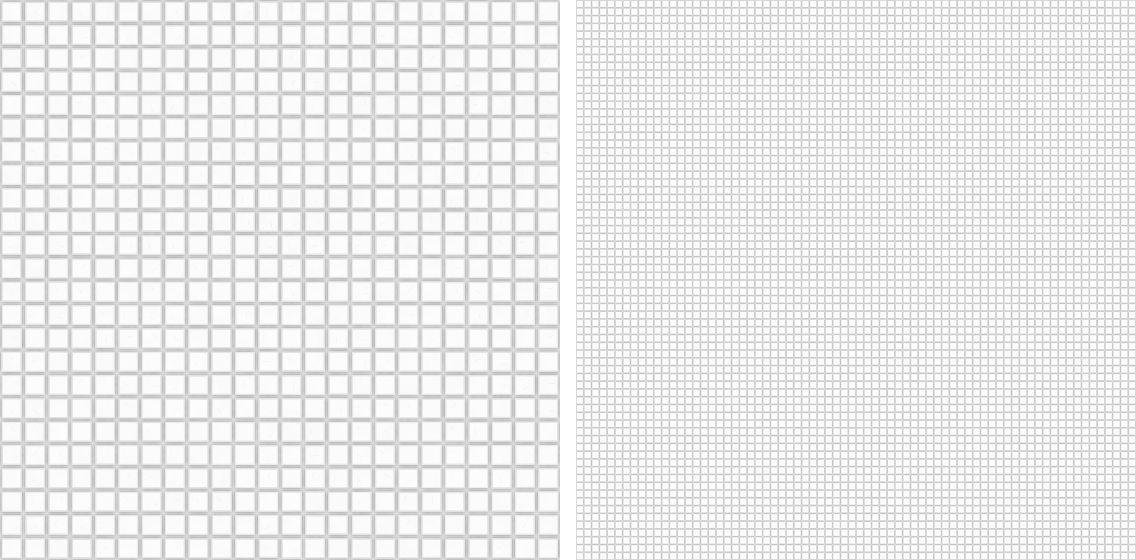
Left, the tile; right, the same tile 3 across and 3 down.
A WebGL 2 fragment shader for this texture:

```glsl
#version 300 es
precision highp float;
// Seamless wall of small white bevelled square tiles with soft grey grout.

uniform vec2 u_resolution;
out vec4 outColor;

const float REPEATS = 24.0;
const vec3 FACE = vec3(0.992);
const vec3 BEVEL = vec3(0.915, 0.91, 0.915);
const vec3 CROSSING = vec3(0.865, 0.86, 0.865);
const vec3 GROUT = vec3(0.805);
const vec3 SHADOW = vec3(0.72);

// Sine-free hash of a cell and a seed, 0 to 1
float hash(vec2 cell, float seed) {
  vec3 q = fract(vec3(cell, seed) * vec3(0.1031, 0.1130, 0.0973));
  q += dot(q, q.yzx + 33.33);
  return fract((q.x + q.y) * q.z);
}

// Value noise that wraps after a whole number of cells
float wrapNoise(vec2 p, float period, float seed) {
  vec2 cell = floor(p);
  vec2 f = fract(p);
  f = f * f * (3.0 - 2.0 * f);
  vec2 a = mod(cell, period);
  vec2 b = mod(cell + 1.0, period);
  float low = mix(hash(a, seed), hash(vec2(b.x, a.y), seed), f.x);
  float high = mix(hash(vec2(a.x, b.y), seed), hash(b, seed), f.x);
  return mix(low, high, f.y);
}

float roundedBox(vec2 p, float halfSize, float radius) {
  vec2 q = abs(p) - halfSize + radius;
  return length(max(q, 0.0)) + min(max(q.x, q.y), 0.0) - radius;
}

// Random value shared by the two tiles on either side of a joint
float jointValue(vec2 p, vec2 local, float seed) {
  bool upright = abs(local.x) > abs(local.y);
  vec2 shift = upright ? vec2(0.5, 0.0) : vec2(0.0, 0.5);
  return hash(mod(floor(p + shift), REPEATS), seed + (upright ? 0.0 : 7.0));
}

// Faint hairline at a random place and angle on some tiles
float scratch(vec2 local, vec2 tile, float pixel) {
  float angle = 6.2832 * hash(tile, 21.0);
  vec2 along = vec2(cos(angle), sin(angle));
  vec2 center = 0.35 * (vec2(hash(tile, 22.0), hash(tile, 23.0)) - 0.5);
  vec2 q = local - center;
  float t = clamp(dot(q, along), -0.12, 0.12);
  float dist = length(q - along * t);
  float line = 1.0 - smoothstep(0.0, 0.012 + 0.5 * pixel, dist);
  return line * step(0.6, hash(tile, 24.0));
}

// Grout: pale at crossings, darker along the joints, with contact shadows
vec3 groutColor(vec2 p, vec2 local, float dist) {
  float corner = min(abs(local.x), abs(local.y));
  float joint = 1.0 - smoothstep(0.27, 0.47, corner);
  float wear = jointValue(p, local, 3.0);
  float grain = wrapNoise(p * 6.0, REPEATS * 6.0, 5.0) - 0.5;
  vec3 color = mix(CROSSING, GROUT, joint * (0.75 + 0.5 * wear));
  float shade = exp(-pow(dist / 0.038, 2.0));
  color = mix(color, SHADOW, shade * (0.25 + joint * (0.3 + 0.5 * wear)));
  return color + 0.025 * grain;
}

// Tile: white face, soft crease, grey outer bevel of varying strength
vec3 tileColor(vec2 p, vec2 local, vec2 tile, float dist, float pixel) {
  float strength = 0.6 + 0.6 * hash(tile, 11.0);
  float side = jointValue(p, local, 13.0) - 0.5;
  float bevel = smoothstep(-0.085, -0.045, dist);
  float rim = smoothstep(-0.045, 0.0, dist);
  float crease = exp(-pow((dist + 0.065) / 0.016, 2.0));
  vec3 color = FACE - 0.006 * hash(tile, 12.0);
  color -= 0.008 * wrapNoise(p * 3.0, REPEATS * 3.0, 9.0);
  color = mix(color, BEVEL + 0.03 * side, bevel * strength);
  color -= 0.02 * crease * strength;
  color = mix(color, CROSSING, rim * 0.8);
  return color - 0.025 * scratch(local, tile, pixel);
}

void main() {
  vec2 p = gl_FragCoord.xy / u_resolution * REPEATS;
  float pixel = REPEATS / min(u_resolution.x, u_resolution.y);
  vec2 tile = mod(floor(p), REPEATS);
  vec2 local = fract(p) - 0.5;

  // Small differences in placing and size
  vec2 offset = 0.016 * (vec2(hash(tile, 1.0), hash(tile, 2.0)) - 0.5);
  float halfSize = 0.438 + 0.014 * (hash(tile, 4.0) - 0.5);
  float dist = roundedBox(local - offset, halfSize, 0.025);

  float edge = max(0.012, 0.5 * pixel);
  float cover = 1.0 - smoothstep(-edge, edge, dist);
  vec3 grout = groutColor(p, local, dist);
  vec3 face = tileColor(p, local, tile, dist, pixel);
  outColor = vec4(clamp(mix(grout, face, cover), 0.0, 1.0), 1.0);
}
```
